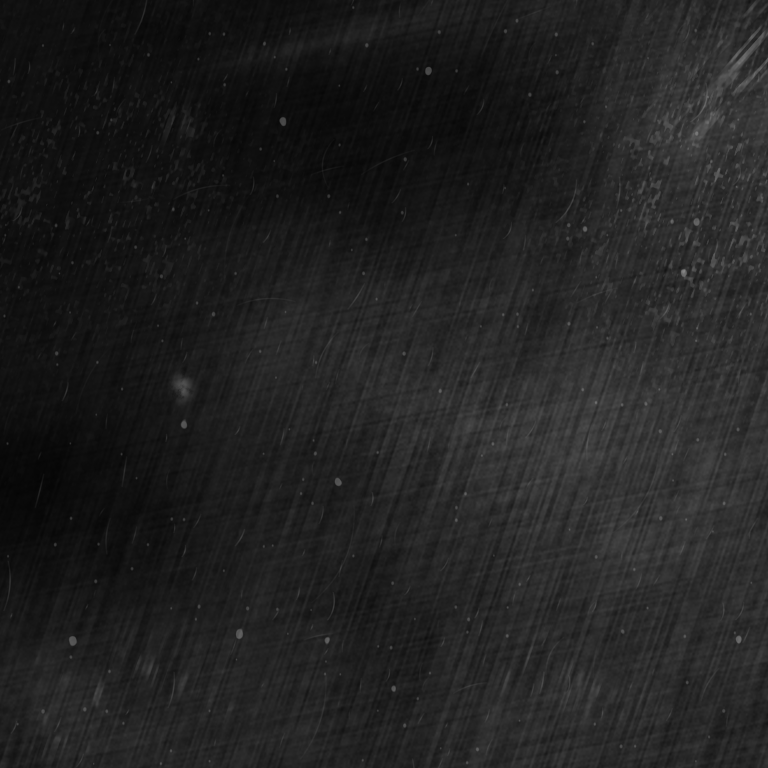
Write a WebGL 2 fragment shader that draws this texture.

```glsl
#version 300 es
precision highp float;

uniform vec2 u_resolution;
out vec4 fragColor;

const float SHADE_DARK = 0.050;
const float SHADE_RANGE = 0.115;
const float GLOW_LEVEL = 0.080;
const float CLOUD_LEVEL = 0.40;
const float HAIR_LEVEL = 0.36;
const float GRAIN_LEVEL = 0.36;
const float SCUFF_LEVEL = 0.24;
const float HAIR_ANGLE = -0.33;   // tilt from vertical, radians
const float CROSS_ANGLE = 1.76;
const float BRUSH_ANGLE = -0.72;

float hash(vec2 p) {
    vec3 q = fract(p.xyx * 0.1031);
    q += dot(q, q.yzx + 33.33);
    return fract((q.x + q.y) * q.z);
}

vec2 hash2(vec2 p) {
    return vec2(hash(p), hash(p + 57.3));
}

float noise(vec2 p) {
    vec2 i = floor(p), f = fract(p);
    f = f * f * (3.0 - 2.0 * f);
    return mix(mix(hash(i), hash(i + vec2(1, 0)), f.x),
               mix(hash(i + vec2(0, 1)), hash(i + vec2(1, 1)), f.x), f.y);
}

float fbm(vec2 p) {
    float sum = 0.0, amp = 0.5;
    for (int i = 0; i < 5; i++) {
        sum += amp * noise(p);
        p = mat2(1.6, 1.2, -1.2, 1.6) * p + 7.1;
        amp *= 0.5;
    }
    return sum;
}

vec2 rotate(vec2 p, float a) {
    float c = cos(a), s = sin(a);
    return vec2(c * p.x + s * p.y, c * p.y - s * p.x);
}

// Soft elliptical spot
float spot(vec2 p, vec2 center, vec2 radius, float angle) {
    vec2 q = rotate(p - center, angle) / radius;
    return exp(-dot(q, q));
}

// Noise stretched along a direction
float streaks(vec2 p, float angle, vec2 freq) {
    return noise(rotate(p, angle) * freq + 40.0);
}

// Scattered bent strokes; size = (half length, half width) in canvas units
float scratches(vec2 p, float cells, float density, vec2 size, float angle, float bend, float px) {
    vec2 home = floor(p * cells);
    float ink = 0.0;
    for (int y = -1; y <= 1; y++)
    for (int x = -1; x <= 1; x++) {
        vec2 id = home + vec2(x, y) + cells * 3.0;
        vec2 rnd = hash2(id + 11.7), vary = hash2(id + 91.2);
        if (rnd.x > density) continue;
        vec2 center = (id - cells * 3.0 + hash2(id)) / cells;
        vec2 q = rotate(p - center, angle + (rnd.y - 0.5) * 0.5);
        float reach = size.x * mix(0.25, 1.0, vary.x);
        q.x += (vary.y - 0.5) * bend * q.y * q.y / size.x;
        float d = length(vec2(q.x, q.y - clamp(q.y, -reach, reach)));
        float fade = 1.0 - 0.6 * smoothstep(0.0, reach, abs(q.y));
        float line = 1.0 - smoothstep(size.y - px * 0.5, size.y + px, d);
        ink = max(ink, line * fade * mix(0.3, 1.0, vary.y));
    }
    return ink;
}

// Scattered dust dots with uneven outlines
float dots(vec2 p, float cells, float density, float radius, float px) {
    vec2 cell = floor(p * cells), rnd = hash2(cell + 23.0);
    vec2 center = (cell + 0.3 + 0.4 * hash2(cell + 5.0)) / cells;
    float r = radius * mix(0.4, 1.0, rnd.y);
    float d = length((p - center) * vec2(1.15, 0.9)) + (noise(p * 150.0) - 0.5) * r * 0.6;
    return step(rnd.x, density) * (1.0 - smoothstep(r - px, r + px, d));
}

void main() {
    vec2 p = gl_FragCoord.xy / u_resolution.y;
    float px = 1.0 / u_resolution.y;

    // Broad light and shadow
    float shade = SHADE_DARK + SHADE_RANGE * smoothstep(0.0, 1.1, p.x * 0.8 + (1.0 - p.y) * 0.35);
    shade += GLOW_LEVEL * spot(p, vec2(0.58, 0.47), vec2(0.27, 0.13), -0.42);
    shade += 0.050 * spot(p, vec2(0.06, 0.06), vec2(0.2, 0.13), 0.0);
    shade += 0.050 * spot(p, vec2(0.95, 0.85), vec2(0.16, 0.3), 0.0);
    shade += 0.045 * spot(p, vec2(0.44, 0.95), vec2(0.22, 0.018), 0.24);
    shade -= 0.040 * spot(p, vec2(0.52, 0.81), vec2(0.26, 0.12), 0.0);
    shade -= 0.030 * spot(p, vec2(0.05, 0.38), vec2(0.13, 0.1), 0.0);

    // Cloudy grime, hairlines and grain
    float cloud = fbm(p * 6.0 + 3.0);
    float hair = streaks(p, HAIR_ANGLE, vec2(300.0, 9.0)) * 0.65
               + streaks(p, CROSS_ANGLE, vec2(260.0, 7.0)) * 0.35;
    float grain = 0.5 * noise(p * 330.0) + 0.5 * noise(p * 120.0 + 9.0);
    shade *= 1.0 + CLOUD_LEVEL * (cloud - 0.48) * 2.0
                 + HAIR_LEVEL * (hair - 0.5) * 2.0
                 + GRAIN_LEVEL * (grain - 0.5);

    // Speckled wear on the upper sides
    float wear = spot(p, vec2(0.93, 0.74), vec2(0.17, 0.2), 0.0)
               + 0.6 * spot(p, vec2(0.13, 0.76), vec2(0.17, 0.16), 0.0) + 0.08;
    float flecks = streaks(p, HAIR_ANGLE, vec2(300.0, 150.0)) * 0.7 + fbm(p * 32.0) * 0.5;
    shade += 0.13 * wear * smoothstep(0.68, 0.95, flecks);

    // Brushed scuffs
    float brush = smoothstep(0.45, 0.85, streaks(p, BRUSH_ANGLE, vec2(230.0, 14.0)));
    float rub = smoothstep(0.5, 0.9, streaks(p, HAIR_ANGLE, vec2(230.0, 22.0)));
    float patches = smoothstep(0.45, 0.7, fbm(p * 13.0 + 20.0));
    float corner = spot(p, vec2(0.94, 0.92), vec2(0.1, 0.07), 0.7);
    float lower = spot(p, vec2(0.13, 0.08), vec2(0.12, 0.08), 0.0)
                + 0.5 * spot(p, vec2(0.72, 0.13), vec2(0.11, 0.05), -0.3)
                + 0.4 * spot(p, vec2(0.36, 0.06), vec2(0.12, 0.03), 0.0)
                + 0.3 * spot(p, vec2(0.23, 0.83), vec2(0.08, 0.04), 0.0);
    shade += SCUFF_LEVEL * patches * (brush * corner + rub * lower);

    // Single scratches, from short nicks to long curves
    shade += 0.13 * scratches(p, 26.0, 0.30, vec2(0.012, 0.0005), HAIR_ANGLE, 0.6, px);
    shade += 0.15 * scratches(p, 9.0, 0.28, vec2(0.034, 0.0006), HAIR_ANGLE, 0.9, px);
    shade += 0.06 * scratches(p, 6.0, 0.25, vec2(0.075, 0.0006), HAIR_ANGLE, 0.8, px);
    shade += 0.07 * scratches(p + 0.37, 7.0, 0.14, vec2(0.04, 0.0006), CROSS_ANGLE, 0.5, px);

    // Dust and stains
    shade += 0.16 * dots(p, 60.0, 0.05, 0.0022, px);
    shade += 0.22 * dots(p + 0.13, 15.0, 0.05, 0.0055, px);
    shade += 0.24 * spot(p, vec2(0.237, 0.495), vec2(0.012, 0.016), 0.2) * smoothstep(0.2, 0.6, fbm(p * 70.0));

    fragColor = vec4(vec3(clamp(shade, 0.015, 0.6)), 1.0);
}
```
